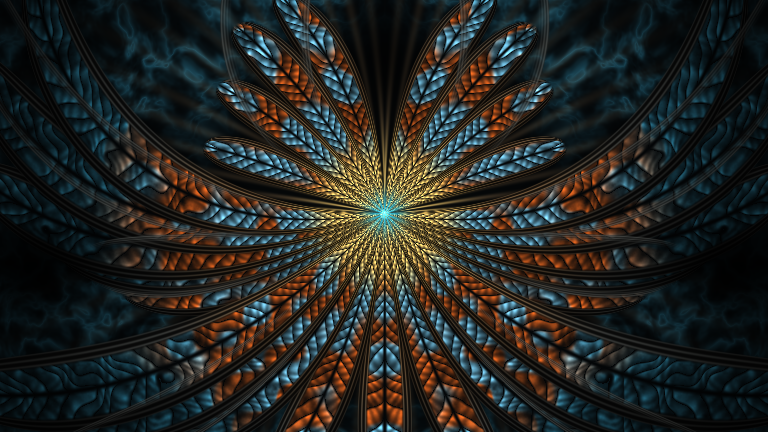
A Shadertoy shader for this background:

```glsl
const vec2 CENTER = vec2(0.501, 0.505);
const float LEAF_SPREAD = 0.165;   // angular half width of a leaf
const float RIM_START = 0.60;      // where the striped border of a leaf begins
const float FALLOFF = 0.66;        // darkening towards the far corners
const vec3 NIGHT = vec3(0.014, 0.024, 0.030);
const vec3 TEAL = vec3(0.13, 0.38, 0.47);
const vec3 BLUE = vec3(0.48, 0.80, 0.94);
const vec3 ORANGE = vec3(0.80, 0.34, 0.09);
const vec3 GOLD = vec3(1.0, 0.82, 0.42);
const vec3 BRONZE = vec3(0.50, 0.38, 0.25);
const vec3 SMOKE = vec3(0.30, 0.31, 0.30);
const vec3 CYAN = vec3(0.15, 0.80, 0.95);

// Leaves of the right half: start angle, tip angle, length
const int LEAF_COUNT = 14;
const vec3 LEAVES[LEAF_COUNT] = vec3[](
    vec3(1.34, 1.12, 0.57), vec3(1.04, 0.90, 0.56), vec3(0.76, 0.66, 0.49),
    vec3(0.44, 0.36, 0.45), vec3(-0.58, -0.28, 0.64), vec3(-0.42, -0.08, 0.78),
    vec3(-0.32, 0.10, 0.96), vec3(-0.22, 0.36, 1.02), vec3(-0.13, 0.64, 1.02),
    vec3(-1.57, -1.57, 0.66), vec3(-1.32, -1.18, 0.68), vec3(-1.12, -0.82, 0.74),
    vec3(-0.94, -0.57, 0.92), vec3(-0.78, -0.38, 1.10));

// Translucent ribbons: start angle, tip angle, length, angular half width
const int VEIL_COUNT = 4;
const vec4 VEILS[VEIL_COUNT] = vec4[](
    vec4(0.62, 1.42, 0.85, 0.26), vec4(-0.12, 0.56, 1.15, 0.15),
    vec4(-0.95, -0.62, 1.00, 0.12), vec4(-0.36, -0.16, 0.72, 0.18));

float hash(vec2 p) {
    return fract(sin(dot(p, vec2(127.1, 311.7))) * 43758.545);
}

float noise(vec2 p) {
    vec2 i = floor(p), f = fract(p);
    f = f * f * (3.0 - 2.0 * f);
    return mix(mix(hash(i), hash(i + vec2(1, 0)), f.x),
               mix(hash(i + vec2(0, 1)), hash(i + vec2(1, 1)), f.x), f.y);
}

float fbm(vec2 p) {
    float sum = 0.0, amp = 0.5;
    for (int i = 0; i < 4; i++) {
        sum += amp * noise(p);
        p = mat2(1.6, 1.2, -1.2, 1.6) * p;
        amp *= 0.5;
    }
    return sum;
}

// Signed position across a swept leaf; its edges lie at -1 and 1
float across(float r, float angle, vec3 leaf, float spread) {
    float t = r / leaf.z;
    float axis = mix(leaf.x, leaf.y, pow(t, 1.5));
    return (angle - axis) / (spread * sqrt(max(1.0 - t * t * t, 0.0004)));
}

// Chevron barbs around a midrib, framed by a striped rim
vec3 leafColor(float r, float v, vec2 p, float seed) {
    float side = abs(v);
    float wobble = noise(p * 22.0 + seed * 3.1) * smoothstep(0.15, 0.4, r);
    float phase = 2.5 * log(r) + 24.0 * r - 1.9 * side + 1.3 * wobble + seed * 0.37;
    float g = fract(phase);
    float blade = smoothstep(0.0, 0.22, g) * (1.0 - 0.8 * g);
    blade *= 0.78 + 0.22 * cos(side * 26.0 + g * 9.0);
    blade *= smoothstep(0.0, 0.12, side);

    // Blue heart, orange fringe at mid distance, teal further out
    float patches = noise(p * 17.0 + seed * 5.3);
    float ring = exp(-pow((r - 0.43) / 0.13, 2.0));
    float warm = smoothstep(0.48, 0.72, patches + 0.17 * ring + 0.25 * (side - 0.4));
    vec3 tint = mix(BLUE, ORANGE, warm);
    tint = mix(GOLD * 1.3, tint, smoothstep(0.11, 0.21, r));
    tint = mix(tint, TEAL, smoothstep(0.42, 0.66, r - 0.07 * warm));
    float lace = mix(1.0, 2.0 * fbm(p * 32.0 + seed), smoothstep(0.2, 0.5, r));
    vec3 feather = NIGHT + tint * blade * lace * 1.25;

    float stripes = 0.5 + 0.5 * cos((side - 1.0) * 44.0);
    vec3 rimTint = mix(GOLD, mix(BRONZE, SMOKE * 0.8, smoothstep(0.3, 0.6, r)),
                       smoothstep(0.10, 0.28, r));
    vec3 rim = rimTint * (0.16 + 0.72 * stripes * stripes) * (v > 0.0 ? 1.0 : 0.6);
    return mix(feather, rim, smoothstep(RIM_START, RIM_START + 0.12, side));
}

void mainImage(out vec4 fragColor, in vec2 fragCoord) {
    vec2 p = (fragCoord - CENTER * iResolution.xy) / iResolution.y;
    p.x = abs(p.x);
    float r = max(length(p), 0.001);
    float angle = atan(p.y, p.x);
    float pixel = 1.5 / iResolution.y;

    // Dim foliage and radial fibres behind the leaves
    float veins = 1.0 - abs(2.0 * fbm(p * 17.0 + 2.0 * fbm(p * 6.0)) - 1.0);
    float clumps = smoothstep(0.25, 0.65, noise(p * 6.0));
    vec3 color = NIGHT + TEAL * pow(veins, 4.0) * mix(0.25, 0.75, clumps)
               * smoothstep(0.35, 0.6, r);
    float fibre = pow(0.5 + 0.5 * cos(angle * 64.0 + 9.0 * r), 2.0);
    color += mix(GOLD, BRONZE, smoothstep(0.08, 0.25, r)) * fibre
           * exp(-r * 3.6) * smoothstep(0.02, 0.06, r);

    // Leaves, each casting a shadow on those below
    for (int i = 0; i < LEAF_COUNT; i++) {
        float v = across(r, angle, LEAVES[i], LEAF_SPREAD);
        float soft = pixel / (LEAF_SPREAD * r);
        float mask = 1.0 - smoothstep(1.0 - soft, 1.0 + soft, abs(v));
        float inside = 1.0 - smoothstep(0.97, 1.0, r / LEAVES[i].z);
        color *= 1.0 - 0.45 * inside * exp(-6.0 * max(abs(v) - 1.0, 0.0));
        color = mix(color, leafColor(r, v, p, float(i)), mask * inside);
    }

    // Smoky ribbons with a pale edge
    for (int i = 0; i < VEIL_COUNT; i++) {
        float v = abs(across(r, angle, VEILS[i].xyz, VEILS[i].w));
        float body = smoothstep(0.70, 0.98, v) * (1.0 - smoothstep(0.99, 1.03, v));
        float threads = 0.75 + 0.25 * cos(v * 90.0);
        float reach = smoothstep(0.22, 0.42, r)
                    * (1.0 - smoothstep(0.85, 0.98, r / VEILS[i].z));
        color = mix(color, SMOKE * threads, 0.7 * body * reach);
    }

    // Falloff to black, with dark pockets at the sides and above
    color *= 1.0 - FALLOFF * smoothstep(0.48, 1.0, r);
    vec2 sidePocket = (p - vec2(0.82, -0.13)) / vec2(0.17, 0.10);
    vec2 topPocket = (p - vec2(0.0, 0.36)) / vec2(0.07, 0.16);
    color *= 1.0 - 0.90 * exp(-dot(sidePocket, sidePocket));
    color *= 1.0 - 0.65 * exp(-dot(topPocket, topPocket));

    // Golden halo and the cyan star in the middle
    color += GOLD * 0.14 * exp(-r * 13.0);
    float rays = 0.65 + 0.35 * cos(angle * 16.0);
    color = mix(color, CYAN, rays * exp(-pow(r / 0.042, 2.0)));
    color += vec3(0.3, 0.5, 0.5) * exp(-pow(r / 0.009, 2.0));
    fragColor = vec4(clamp(color, 0.0, 1.0), 1.0);
}
```
